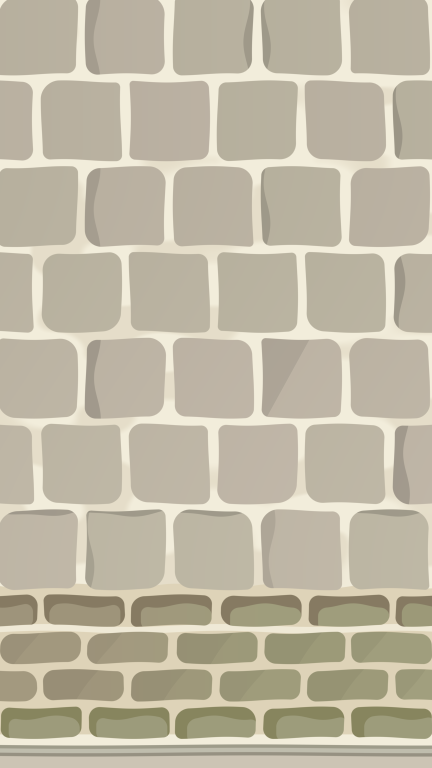
This texture is drawn by a Shadertoy shader. Its source:

```glsl
// Pale rounded stone-block wall above four courses of small mossy bricks and a ground ledge.
#define CANVAS vec2(9.0, 16.0)
#define COLUMN_PITCH 1.833
#define BLOCK_PITCH 1.7875
#define BRICK_PITCH 0.779
#define WALL_FOOT 12.33
#define GROUND_TOP 15.42
#define CREAM vec3(0.95, 0.93, 0.86)
#define SAND vec3(0.87, 0.835, 0.75)
#define STONE vec3(0.722, 0.692, 0.625)
#define BRICK vec3(0.63, 0.59, 0.49)
#define MOSS vec3(0.54, 0.51, 0.40)

float hash(vec2 p) {
    return fract(sin(dot(p, vec2(12.9898, 78.233))) * 43758.5453);
}

float noise(vec2 p) {
    vec2 i = floor(p), f = fract(p);
    f = f * f * (3.0 - 2.0 * f);
    return mix(mix(hash(i), hash(i + vec2(1, 0)), f.x),
               mix(hash(i + vec2(0, 1)), hash(i + 1.0), f.x), f.y);
}

float roundBox(vec2 p, vec2 halfSize, float radius) {
    vec2 q = abs(p) - halfSize + radius;
    return length(max(q, 0.0)) + min(max(q.x, q.y), 0.0) - radius;
}

// Antialiased coverage of the inside of a distance field
float fill(float d) {
    float w = 0.7 * CANVAS.y / iResolution.y;
    return smoothstep(w, -w, d);
}

vec3 mortar(vec2 p) {
    float lower = smoothstep(8.0, 12.0, p.y);
    float patches = noise(p * vec2(0.9, 1.5) + 4.0) + 0.22 * lower;
    vec3 col = mix(CREAM, mix(CREAM, SAND, 0.65), fill(0.2 * (0.66 - patches)));
    float foot = fill(WALL_FOOT - 0.12 - p.y + 0.05 * sin(p.x * 3.0));
    col = mix(col, SAND * vec3(1.0, 0.99, 0.96), foot);
    // Light seams below the first brick course and at the ground
    float seam = abs(p.y - 13.1 + 0.03 * sin(p.x * 1.7)) - 0.07;
    col = mix(col, CREAM, fill(seam) * 0.85);
    return mix(col, CREAM, fill(15.3 - p.y));
}

vec3 blockColor(vec2 l, vec2 id, vec2 halfSize, vec2 p) {
    float h = hash(id + 7.3);
    vec3 col = STONE + vec3(0.012, -0.002, 0.014) * (h - 0.4);
    col += 0.024 * smoothstep(3.0, 12.0, p.y) + 0.006 * l.x;
    bool evenRow = mod(id.y, 2.0) < 0.5;
    bool oddColumn = mod(id.x, 2.0) > 0.5;

    // Curved shadow along a side of alternating blocks
    float width = mix(0.1, 0.28, h) + 0.07 * sin(l.y * 3.7 + h * 6.0);
    float side = l.x + halfSize.x;
    float strength = 0.0;
    if (evenRow && oddColumn) strength = mix(0.06, 0.16, hash(id + 2.1));
    if (!evenRow && id.x > 4.5) strength = 0.15;
    if (id.y < 0.5 && id.x == 2.0) {
        strength = 0.14;
        side = halfSize.x - l.x;
    }
    if (id.y == 4.0 && id.x == 3.0) width = 0.55 - 0.55 * l.y;
    col *= 1.0 - strength * fill(side - width);

    // Thin upper shadows on the last block course
    if (id.y == 6.0 && id.x != 3.0) {
        float depth = 0.11 - 0.13 * l.x * l.x + 0.025 * sin(l.x * 5.0 + h * 9.0);
        col *= 1.0 - 0.16 * fill(l.y + halfSize.y - depth);
    }
    return col;
}

vec3 brickColor(vec2 l, vec2 id, vec2 halfSize, vec2 p) {
    float h = hash(id + 3.7);
    vec3 col = BRICK + vec3(-0.01, 0.02, -0.01) * smoothstep(1.5, 6.0, p.x);
    col += 0.025 * (h - 0.5);
    float wave = 0.045 * sin(l.x * 5.0 + h * 6.0);
    if (id.y == 7.0 || id.y == 10.0) {
        // Dark rim above and left of a lighter worn face
        vec3 rim = id.y == 7.0 ? MOSS * vec3(0.97, 0.94, 0.96) : MOSS * vec3(0.98, 1.02, 0.92);
        if (id.y == 10.0) col = mix(col, vec3(0.61, 0.61, 0.48), 0.8);
        vec2 shift = vec2(0.16 * h, 0.15 + wave);
        float face = roundBox(l - shift, halfSize - vec2(0.1, 0.06), 0.18);
        col = mix(rim, col, fill(face));
    } else {
        float worn = l.x - 0.3 + 0.8 * h + l.y * 0.7 + wave;
        col *= 1.0 - 0.045 * fill(worn);
    }
    return col;
}

vec3 ledge(float y, float x) {
    float depth = y - GROUND_TOP - 0.012 * sin(x * 0.9);
    vec3 col = mix(vec3(0.80, 0.77, 0.705), vec3(0.59, 0.57, 0.51), fill(depth - 0.33));
    col = mix(col, vec3(0.75, 0.74, 0.68), fill(depth - 0.26));
    col = mix(col, vec3(0.62, 0.61, 0.54), fill(depth - 0.17));
    return mix(col, CREAM, fill(depth - 0.10));
}

void mainImage(out vec4 fragColor, in vec2 fragCoord) {
    vec2 p = fragCoord / iResolution.xy * CANVAS;
    p.y = CANVAS.y - p.y;

    // Large courses first, then the narrow ones; both share the half-column bond
    bool small = p.y > WALL_FOOT;
    float pitch = small ? BRICK_PITCH : BLOCK_PITCH;
    float firstCenter = small ? 12.72 : 0.729;
    float course = clamp(floor((p.y - firstCenter) / pitch + 0.5), 0.0, small ? 3.0 : 6.0);
    float row = course + (small ? 7.0 : 0.0);
    float start = 0.78 - 0.917 * mod(row, 2.0) + (small ? 0.06 : 0.0);
    float column = floor((p.x - start) / COLUMN_PITCH + 0.5);
    vec2 id = vec2(column, row);
    vec2 l = p - vec2(start + column * COLUMN_PITCH, firstCenter + course * pitch);
    vec2 halfSize = small ? vec2(0.84, 0.315) : vec2(0.825, 0.82);

    // Each corner has its own roundness, each edge a gentle wobble
    float corner = hash(id * 2.0 + step(0.0, l) + 0.5);
    float radius = small ? mix(0.12, 0.29, corner) : mix(0.08, 0.40, corner);
    float phase = 6.28 * hash(id);
    vec2 bend = 0.022 * sin(l.yx * vec2(2.6, 3.1) + phase);
    float d = roundBox(l + bend, halfSize, radius);

    vec3 face = small ? brickColor(l, id, halfSize, p) : blockColor(l, id, halfSize, p);
    vec3 col = mix(mortar(p), face, fill(d));
    col = mix(col, ledge(p.y, p.x), fill(GROUND_TOP - p.y));
    fragColor = vec4(col, 1.0);
}
```
